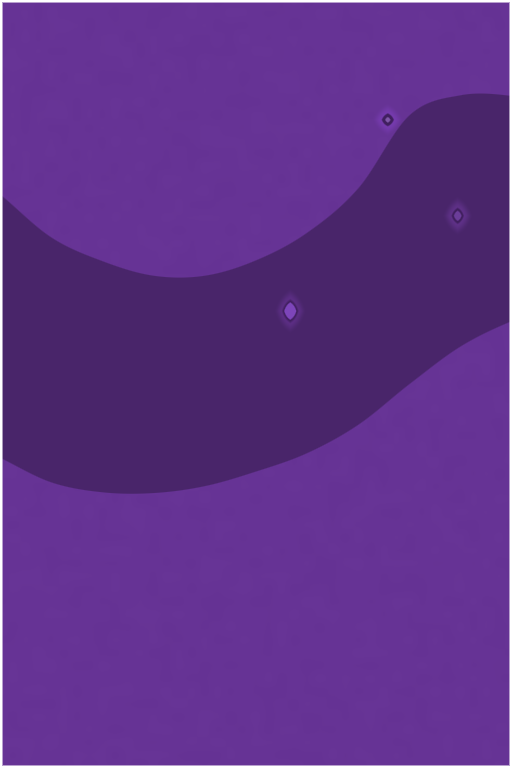
Reproduce this background procedurally as a Shadertoy shader.

```glsl
const vec3 VIOLET = vec3(0.400, 0.200, 0.584);
const vec3 PLUM   = vec3(0.286, 0.146, 0.416);
const vec3 RING   = vec3(0.250, 0.120, 0.370);
const vec3 WHITE  = vec3(1.0);
const vec2 DESIGN = vec2(0.6667, 1.0);
const float BORDER = 0.0033;

// Heights of the wave edges at even steps, with one guide value past each end
const float UPPER[13] = float[13](0.800, 0.747, 0.691, 0.660, 0.641, 0.641,
    0.661, 0.697, 0.755, 0.850, 0.876, 0.875, 0.860);
const float LOWER[13] = float[13](0.436, 0.404, 0.372, 0.359, 0.358, 0.367,
    0.386, 0.410, 0.447, 0.500, 0.549, 0.582, 0.605);

float hash(vec2 p) {
    vec3 q = fract(vec3(p.xyx) * 0.1031);
    q += dot(q, q.yzx + 33.33);
    return fract((q.x + q.y) * q.z);
}

float valueNoise(vec2 p) {
    vec2 cell = floor(p);
    vec2 f = fract(p);
    f = f * f * (3.0 - 2.0 * f);
    float low = mix(hash(cell), hash(cell + vec2(1, 0)), f.x);
    float high = mix(hash(cell + vec2(0, 1)), hash(cell + vec2(1, 1)), f.x);
    return mix(low, high, f.y);
}

// Catmull-Rom curve through the knots, x from 0 to 1
float spline(float knots[13], float x) {
    float s = clamp(x, 0.0, 0.9999) * 10.0;
    int i = int(s);
    float t = fract(s);
    float a = knots[i], b = knots[i + 1], c = knots[i + 2], d = knots[i + 3];
    return b + 0.5 * t * (c - a + t * (2.0 * a - 5.0 * b + 4.0 * c - d
             + t * (3.0 * (b - c) + d - a)));
}

// Antialiased coverage of the region where d is negative
float fill(float d) {
    return clamp(0.5 - d / max(fwidth(d), 1e-5), 0.0, 1.0);
}

// Rounded diamond: soft halo, dark rim, bright core
vec3 spark(vec3 base, vec2 p, vec2 radius, float coreSize, float reach,
           vec3 halo, vec3 core) {
    vec2 q = abs(p) / radius;
    float d = mix(length(q), q.x + q.y, 0.4);
    vec3 col = mix(base, halo, 1.0 - smoothstep(1.0, reach, d));
    col = mix(col, RING, 1.0 - smoothstep(0.8, 1.15, d));
    return mix(col, core, fill(d - coreSize));
}

void mainImage(out vec4 fragColor, in vec2 fragCoord) {
    vec2 uv = fragCoord / iResolution.xy;
    vec2 p = uv * DESIGN;

    // Wave band
    float band = fill(uv.y - spline(UPPER, uv.x))
               * fill(spline(LOWER, uv.x) - uv.y);
    vec3 col = mix(VIOLET, PLUM, band);

    // Faint mottling outside the band
    col += (valueNoise(p * 60.0) - 0.5) * 0.008 * (1.0 - band);

    // Sparks
    col = spark(col, p - vec2(0.505, 0.844), vec2(0.0080, 0.0085), 0.42, 2.6,
                vec3(0.46, 0.23, 0.68), vec3(0.50, 0.34, 0.66));
    col = spark(col, p - vec2(0.596, 0.719), vec2(0.0080, 0.0105), 0.62, 2.5,
                vec3(0.37, 0.19, 0.53), vec3(0.42, 0.24, 0.60));
    col = spark(col, p - vec2(0.378, 0.595), vec2(0.0105, 0.0150), 0.75, 2.0,
                vec3(0.36, 0.18, 0.52), vec3(0.49, 0.27, 0.73));

    // White border
    vec2 inset = min(fragCoord, iResolution.xy - fragCoord) / iResolution.y;
    float edge = (min(inset.x, inset.y) - BORDER) * iResolution.y;
    col = mix(WHITE, col, clamp(edge + 0.5, 0.0, 1.0));

    fragColor = vec4(col, 1.0);
}
```
